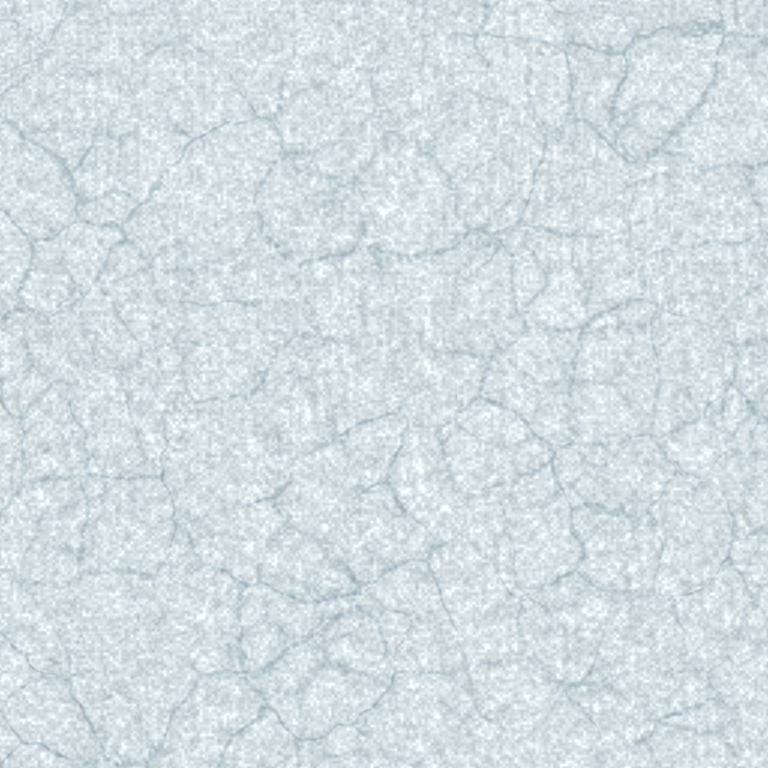
Write a Shadertoy shader that draws this texture.

```glsl
// Pale frosted ice crust with fine grain and a network of soft, broken cracks.

float hash(vec2 p) {
    return fract(sin(dot(p, vec2(127.1, 311.7))) * 43758.5453);
}

vec2 hash2(vec2 p) {
    return vec2(hash(p), hash(p + 57.3));
}

float noise(vec2 p) {
    vec2 cell = floor(p), f = fract(p);
    f = f * f * (3.0 - 2.0 * f);
    float low = mix(hash(cell), hash(cell + vec2(1, 0)), f.x);
    float high = mix(hash(cell + vec2(0, 1)), hash(cell + vec2(1, 1)), f.x);
    return mix(low, high, f.y);
}

vec2 wobble(vec2 p) {
    return vec2(noise(p), noise(p + 31.7)) - 0.5;
}

// Distance to the nearest border between Voronoi plates, in cell units
float plateBorder(vec2 p) {
    vec2 cell = floor(p), f = fract(p), nearest = vec2(0);
    float best = 8.0;
    for (int y = -1; y <= 1; y++)
    for (int x = -1; x <= 1; x++) {
        vec2 offset = vec2(x, y);
        vec2 r = offset + hash2(cell + offset) - f;
        if (dot(r, r) < best) {
            best = dot(r, r);
            nearest = r;
        }
    }
    float border = 8.0;
    for (int y = -2; y <= 2; y++)
    for (int x = -2; x <= 2; x++) {
        vec2 offset = vec2(x, y);
        vec2 r = offset + hash2(cell + offset) - f;
        vec2 between = r - nearest;
        if (dot(between, between) > 1e-5)
            border = min(border, dot(0.5 * (r + nearest), normalize(between)));
    }
    return border;
}

// Crack darkness: a thin core inside a faint halo, fading along its length
float cracks(vec2 uv, float scale, float seed) {
    float d = plateBorder(uv * scale + seed) / scale;
    float width = mix(0.0025, 0.0055, noise(uv * 17.0 + seed));
    width = max(width, 1.2 / iResolution.y);
    float core = 1.0 - smoothstep(0.2 * width, 1.3 * width, d);
    float halo = exp(-d * d / 0.00009);
    float strength = smoothstep(0.15, 0.75, noise(uv * 13.0 + seed * 2.0));
    return (0.75 * core + 0.25 * halo) * mix(0.25, 1.0, strength);
}

void mainImage(out vec4 fragColor, in vec2 fragCoord) {
    vec2 uv = fragCoord / iResolution.y;

    // Ragged plate outlines
    vec2 warped = uv + 0.055 * wobble(uv * 6.0)
                     + 0.022 * wobble(uv * 21.0)
                     + 0.009 * wobble(uv * 62.0);
    float crack = max(cracks(warped, 8.5, 3.0), 0.6 * cracks(warped, 12.0, 19.0));
    crack *= 0.65 + 0.7 * noise(uv * 190.0 + 7.0);

    // Frost grain in turned octaves, with scattered bright flecks
    mat2 turn = mat2(0.8, 0.6, -0.6, 0.8);
    float grain = 0.50 * noise(uv * 256.0)
                + 0.32 * noise(turn * uv * 150.0 + 11.0)
                + 0.18 * noise(turn * turn * uv * 65.0 + 23.0) - 0.5;
    float fleck = smoothstep(0.12, 0.34, grain);
    float drift = noise(uv * 9.0 + 41.0) - 0.5;

    vec3 ice = vec3(0.851, 0.890, 0.904);
    ice += grain * vec3(0.29, 0.275, 0.26) + fleck * 0.025;
    ice += drift * vec3(0.020, 0.016, 0.012);
    ice -= crack * vec3(0.125, 0.105, 0.088);

    fragColor = vec4(clamp(ice, 0.0, 1.0), 1.0);
}
```
